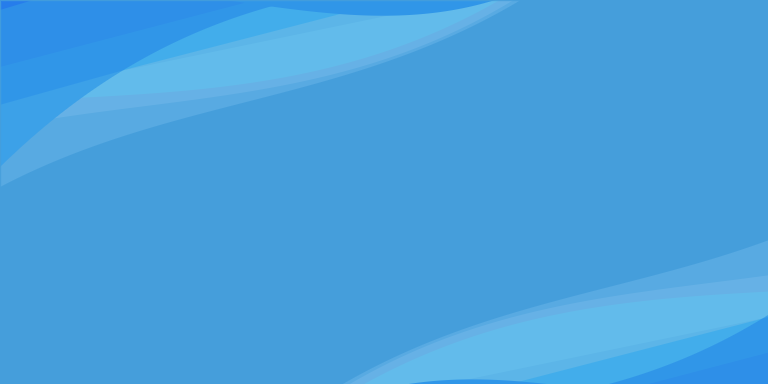
Write a WebGL 2 fragment shader that draws this background.

```glsl
#version 300 es
precision highp float;
// Flat blue background with layered translucent waves in two opposite corners.

uniform vec2 u_resolution;
out vec4 fragColor;

// Colours
const vec3 BASE        = vec3(0.27, 0.62, 0.86);
const vec3 HAZE_OUTER  = vec3(0.345, 0.665, 0.885);
const vec3 HAZE_INNER  = vec3(0.40, 0.695, 0.90);
const vec3 LIGHT       = vec3(0.385, 0.735, 0.92);
const vec3 LIGHT_SHADE = vec3(0.36, 0.71, 0.91);
const vec3 CYAN        = vec3(0.26, 0.68, 0.92);
const vec3 BLUE_SOFT   = vec3(0.235, 0.63, 0.91);
const vec3 BLUE        = vec3(0.19, 0.59, 0.91);
const vec3 BLUE_DEEP   = vec3(0.18, 0.56, 0.91);
const vec3 BLUE_CORNER = vec3(0.15, 0.49, 0.92);

// Edge curves: cubic coefficients of depth below the top, by rising power of x
const vec4 OUTER_EDGE = vec4(0.487, -0.525, 0.422, -0.221);
const vec4 INNER_EDGE = vec4(0.333, -0.198, 0.192, -0.172);
const vec4 LIGHT_EDGE = vec4(0.266, -0.063, 0.067, -0.135);
const vec4 BLUE_EDGE  = vec4(0.435, -0.980, 0.653, -0.1475);
const vec4 LENS_EDGE  = vec4(-0.003, -0.249, 0.632, -0.339);
const vec4 SHADE_EDGE = vec4(0.250, -0.207, 0.0, 0.0);
const vec4 CYAN_EDGE  = vec4(0.266, -0.259, 0.0, 0.0);
const vec4 SOFT_EDGE  = vec4(0.273, -0.280, 0.0, 0.0);
const vec4 DEEP_EDGE  = vec4(0.1745, -0.262, 0.0, 0.0);
const vec4 TIP_EDGE   = vec4(0.026, -0.300, 0.0, 0.0);

// Placement of the second, half-turned wave
const vec2 TURN_SUM   = vec2(2.227, 1.013);
const vec2 BLUE_SHIFT = vec2(0.078, 0.0);
const vec2 LENS_SHIFT = vec2(0.0, 0.016);
const float RIM_WIDTH = 0.0026;

// Smooth coverage of the area between the top and a cubic edge
float above(vec2 p, vec4 c) {
    float depth = c.x + p.x * (c.y + p.x * (c.z + p.x * c.w));
    float slope = c.y + p.x * (2.0 * c.z + 3.0 * p.x * c.w);
    float distanceToEdge = (depth - p.y) / sqrt(1.0 + slope * slope);
    return clamp(distanceToEdge * u_resolution.y + 0.5, 0.0, 1.0);
}

// Stacks the layers of one wave, from the outer haze to the blue corner
vec3 paintWave(vec3 color, vec2 p, vec2 blueShift, vec2 lensShift) {
    vec2 q = p + blueShift;
    color = mix(color, HAZE_OUTER, above(p, OUTER_EDGE));
    color = mix(color, HAZE_INNER, above(p, INNER_EDGE));
    color = mix(color, LIGHT, above(p, LIGHT_EDGE));
    color = mix(color, LIGHT_SHADE, above(q, SHADE_EDGE));
    color = mix(color, CYAN, above(q, CYAN_EDGE));

    vec3 blue = mix(BLUE_SOFT, BLUE, above(q, SOFT_EDGE));
    blue = mix(blue, BLUE_DEEP, above(q, DEEP_EDGE));
    blue = mix(blue, BLUE_CORNER, above(q, TIP_EDGE));
    color = mix(color, blue, above(q, BLUE_EDGE));
    return mix(color, BLUE, above(p + lensShift, LENS_EDGE));
}

void main() {
    // Canvas heights, measured right and down from the top left corner
    vec2 uv = gl_FragCoord.xy / u_resolution;
    vec2 p = vec2(uv.x * 2.0, 1.0 - uv.y);

    vec3 color = paintWave(BASE, p, vec2(0.0), vec2(0.0));
    color = paintWave(color, TURN_SUM - p, BLUE_SHIFT, LENS_SHIFT);

    // Faint rim along the left and top sides
    float rim = 1.0 - smoothstep(0.0, 2.0 * RIM_WIDTH, min(p.x, p.y));
    color = mix(color, BASE, rim);

    fragColor = vec4(color, 1.0);
}
```
